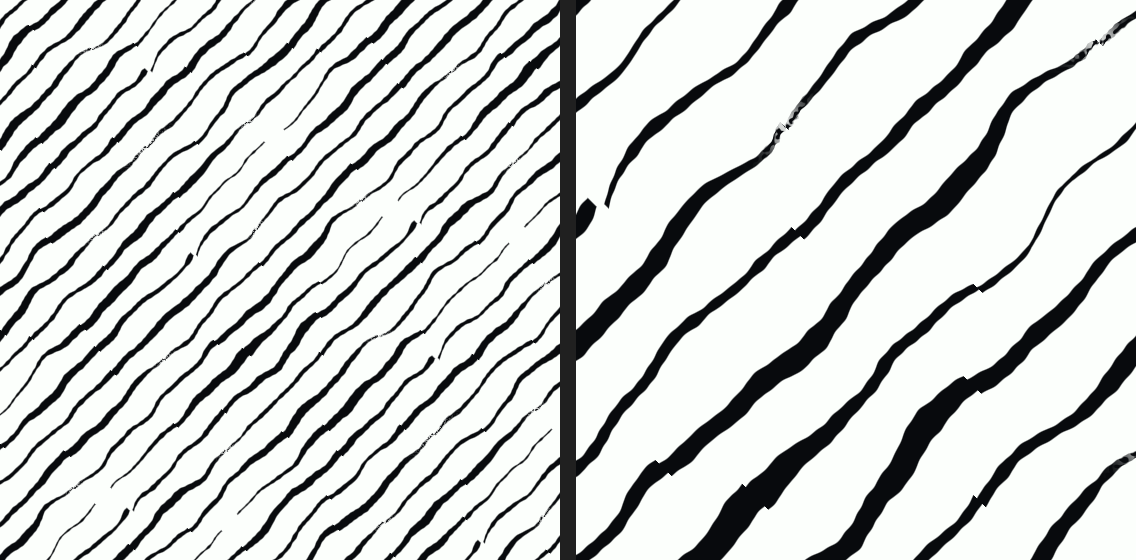
Left, the full canvas; right, a detail of the centre.
Give the GLSL for this pattern, as a WebGL 2 fragment shader.

```glsl
#version 300 es
precision highp float;

#define LINES 15
#define PERIOD 1.026
#define FIRST_LINE 0.0456
#define BEND 0.40
#define RIPPLE 0.13
#define ROUGHNESS 0.035
#define GAP 0.028
#define BULGE_SPREAD 0.21
#define WEAR_LENGTH 0.022
#define EDGE_PIXELS 0.95
#define PAPER vec3(0.99, 1.0, 0.99)
#define INK vec3(0.03, 0.04, 0.05)

uniform vec2 u_resolution;
out vec4 fragColor;

// Where each stroke of the period begins, as a fraction of its length
const float SEAM[LINES] = float[LINES](
    0.316, 0.340, 0.610, 0.074, 0.490, 0.136, 0.457, 0.0,
    0.759, 0.217, 0.241, 0.895, 0.048, 0.660, 0.279);

float hash(vec2 p) {
    vec3 q = fract(p.xyx * 0.1031);
    q += dot(q, q.yzx + 33.33);
    return fract((q.x + q.y) * q.z);
}

float cornerSlope(vec2 cell, vec2 offset, float wrap) {
    float angle = 6.2832 * hash(vec2(mod(cell.x, wrap), cell.y));
    return dot(vec2(cos(angle), sin(angle)), offset);
}

// Gradient noise that repeats along x
float noise(vec2 p, float wrap) {
    vec2 i = floor(p), f = p - i;
    vec2 s = f * f * f * (f * (f * 6.0 - 15.0) + 10.0);
    vec2 e = vec2(1.0, 0.0);
    float low = mix(cornerSlope(i, f, wrap), cornerSlope(i + e.xy, f - e.xy, wrap), s.x);
    float high = mix(cornerSlope(i + e.yx, f - e.yx, wrap), cornerSlope(i + e.xx, f - e.xx, wrap), s.x);
    return mix(low, high, s.y);
}

// One-dimensional noise along a stroke
float along(float u, float cycles, float row) {
    return noise(vec2(u * cycles, row), cycles);
}

float bell(float x, float spread) {
    return exp(-x * x / (spread * spread));
}

void main() {
    vec2 p = gl_FragCoord.xy / u_resolution;

    // Diagonal coordinates: v across in line spacings, u along in periods
    float across = (p.x - p.y + 1.0 - FIRST_LINE) * float(LINES) / PERIOD;
    float line = floor(across + 0.5);
    float v = across - line;
    float id = mod(line + 0.5, float(LINES)) - 0.5;
    int k = int(id + 0.5);
    float u = fract((p.x + p.y - 1.0) / PERIOD - SEAM[k]);
    float seamDistance = min(u, 1.0 - u);

    // Three kinds of stroke: parted, hooked and worn
    bool parted = k == 0 || k == 4 || k == 10;
    bool hooked = k == 1 || k == 5 || k == 11;
    bool worn = !parted && !hooked;

    // Hand-drawn wander with small sideways slips
    float row = float(k) + 1.0;
    float slips = 2.0 + floor(3.0 * hash(vec2(row, 7.0)));
    v += BEND * along(u, 7.0, row) + RIPPLE * along(u, 17.0, row + 20.0);
    v += 0.06 * (fract(u * slips) - 0.5);

    // Half width: swelling, pressure changes and ragged edges
    float peak = parted ? 0.44 : hooked ? 0.56 : 0.71;
    float base = parted ? 0.028 : 0.068;
    float swell = parted ? 0.145 : 0.075;
    float halfWidth = base + swell * bell(u - peak, BULGE_SPREAD);
    halfWidth *= 1.0 + 0.65 * along(u, 9.0, row + 40.0);
    halfWidth *= mix(0.5, 1.0, smoothstep(0.0, 0.09, seamDistance));
    halfWidth += ROUGHNESS * along(u, 70.0, row + 60.0);

    // Hook: a blunt tip, with the next stroke starting beside it
    float tip = 0.0;
    if (hooked) {
        v -= 0.14 * exp(-u * 45.0);
        halfWidth += 0.075 * bell(u - 0.985, 0.017);
        tip = 0.003;
    }
    if (parted) tip = GAP;
    halfWidth = max(halfWidth, 0.022);

    // Stroke distance, cut at its ends
    float dist = abs(v) - halfWidth;
    if (!worn) dist = max(dist, (tip - seamDistance) * float(LINES));

    // Dry flecks around worn seams
    float zone = worn ? bell(seamDistance, k == 7 ? 2.2 * WEAR_LENGTH : WEAR_LENGTH) : 0.0;
    float fleck = noise(vec2(u * 200.0, v * 14.0 + row * 50.0), 200.0);
    dist -= 0.06 * zone * fleck;

    float spacing = PERIOD / (float(LINES) * sqrt(2.0));
    float soft = EDGE_PIXELS / (spacing * min(u_resolution.x, u_resolution.y));
    float ink = 1.0 - smoothstep(-soft, soft, dist);
    ink *= 1.0 - 0.85 * zone * smoothstep(-0.05, 0.22, fleck);

    fragColor = vec4(mix(PAPER, INK, ink), 1.0);
}
```
